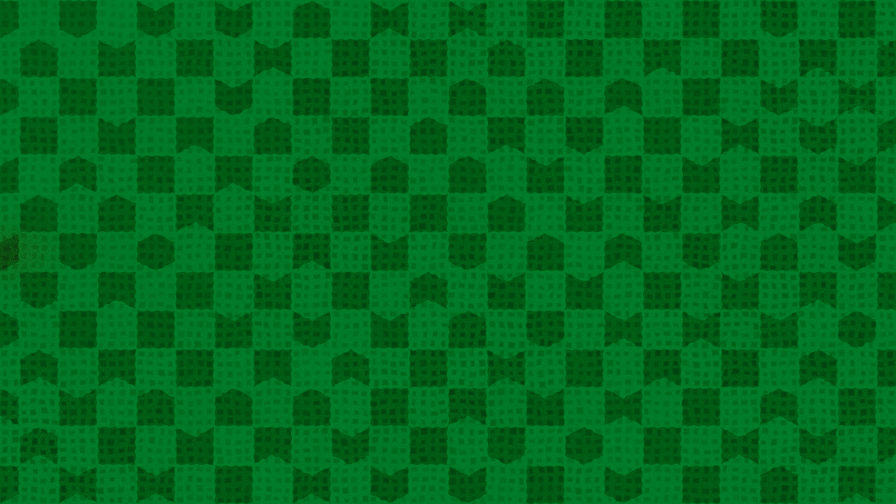
Write a Shadertoy shader that draws this texture.

```glsl
float hash(vec2 p) {
    p = fract(p * vec2(0.1031, 0.1137));
    p += dot(p, p.yx + 33.33);
    return fract((p.x + p.y) * p.x * 91.7);
}

// Cellular noise: distances to the nearest and second nearest point
vec2 cellular(vec2 p) {
    vec2 cell = floor(p), nearest = vec2(8.0);
    for (int j = -1; j <= 1; j++)
    for (int i = -1; i <= 1; i++) {
        vec2 id = cell + vec2(i, j);
        float d = length(id + vec2(hash(id + 50.0), hash(id + 171.0)) - p);
        nearest = d < nearest.x ? vec2(d, nearest.x) : vec2(nearest.x, min(nearest.y, d));
    }
    return nearest;
}

// How far a light patch reaches into a dark one: flat, peaked or notched edge
float reach(vec2 edge, float x) {
    float kind = hash(edge + 23.0);
    float side = abs(2.0 * x - 1.0);
    return kind < 0.28 ? 0.25 * (1.0 - side) : kind < 0.46 ? 0.24 * side : 0.0;
}

// 0 on light patches, 1 on dark patches
float darkPatch(vec2 p, float blur) {
    vec2 id = floor(p), f = fract(p);
    float isDark = 1.0 - mod(id.x + id.y, 2.0);
    float bottom = f.y - reach(id, f.x);
    float top = 1.0 - f.y - reach(id + vec2(0.0, 1.0), f.x);
    float inside = min(min(bottom, top), min(f.x, 1.0 - f.x));
    return isDark * smoothstep(0.0, blur, inside);
}

// Open holes between threads, four by four in each patch
float weaveHoles(vec2 p, float blur) {
    vec2 q = p * 4.0 + 0.1 * sin(p.yx * vec2(5.3, 4.1) + 1.7 * sin(p * 1.9));
    vec2 id = floor(q), f = fract(q) - 0.5;
    f += 0.2 * (vec2(hash(id + 7.0), hash(id + 91.0)) - 0.5);
    vec2 size = 0.13 + 0.16 * vec2(hash(id + 311.0), hash(id + 437.0));
    vec2 d = abs(f) - size;
    float box = length(max(d, 0.0)) + min(max(d.x, d.y), 0.0);
    return (1.0 - smoothstep(-0.08, 0.08 + blur, box)) * (0.55 + 0.45 * hash(id + 613.0));
}

// Fine fibres running along the weft and the warp
float fibres(vec2 p) {
    vec2 bend = 0.12 * sin(p.yx * 7.0 + 2.0 * sin(p * 3.1));
    vec2 weft = cellular((p + bend) * vec2(5.0, 17.0));
    vec2 warp = cellular((p - bend) * vec2(17.0, 5.0) + 40.0);
    return max(1.0 - 4.0 * (weft.y - weft.x), 1.0 - 4.0 * (warp.y - warp.x));
}

void mainImage(out vec4 fragColor, in vec2 fragCoord) {
    vec2 uv = fragCoord / iResolution.xy;
    vec2 p = uv * vec2(23.0, 13.0) + vec2(0.5, 0.0);
    float pixel = 13.0 / iResolution.y;

    // Printed checks with slightly frayed edges
    vec2 fray = 0.014 * sin(p.yx * 25.0 + 2.0 * sin(p * 11.0));
    float dark = darkPatch(p + fray, max(0.04, pixel));

    // Worn areas hide the weave, most of all at the left and top
    float drift = sin(p.x * 0.6 + sin(p.y * 0.8)) * sin(p.y * 0.7 + 1.3 * sin(p.x * 0.4));
    float relief = 0.9 + 0.2 * drift - 0.4 * smoothstep(0.35, 0.0, uv.x) * smoothstep(0.2, 1.0, uv.y);
    float holes = weaveHoles(p, 4.0 * pixel);
    float fibre = max(fibres(p), 0.0);

    // Tone of thread, hole and fibre
    float tone = mix(0.49, 0.378, dark);
    tone -= relief * holes * mix(0.11, 0.13, dark);
    tone -= relief * fibre * mix(0.03, 0.04, dark) * (1.0 - holes);
    tone += 0.012 * drift * dark + 0.012 * (hash(floor(p) + 800.0) - 0.5);

    // Darker stain at the left edge
    vec2 stain = (uv - vec2(0.01, 0.5)) / vec2(0.045, 0.05);
    float stained = exp(-dot(stain, stain));
    tone -= 0.07 * stained * (0.4 + 0.6 * fibre);

    float glow = clamp((tone - 0.24) / 0.25, 0.0, 1.0);
    fragColor = vec4(0.05 * stained, tone, 0.055 + 0.115 * glow * glow, 1.0);
}
```
